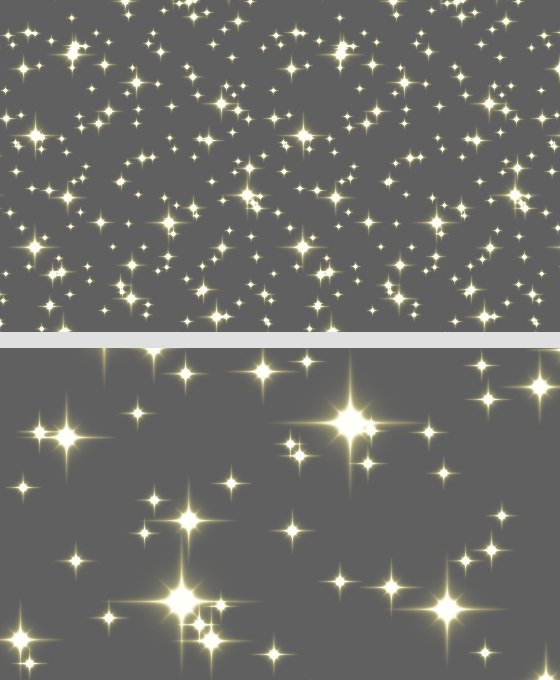
Top: the whole. Bottom: its middle third, enlarged.
This pattern is drawn by a Shadertoy shader. Its source:

```glsl
// Pale gold sparkles scattered on flat grey, in a tile that repeats across the canvas.
// Three jittered grids hold large, medium and small stars; each star adds up tapered
// rays, a round core and a soft halo, and the total light is mapped to colour.

const float TILE_WIDTH = 0.807;   // in canvas heights

// Integer hash (PCG), three values in 0..1
vec3 hash3(ivec3 cell) {
    uvec3 v = uvec3(cell + 64) * 1664525u + 1013904223u;
    v.x += v.y * v.z; v.y += v.z * v.x; v.z += v.x * v.y;
    v ^= v >> 16u;
    v.x += v.y * v.z; v.y += v.z * v.x; v.z += v.x * v.y;
    return vec3(v >> 8u) / 16777216.0;
}

// Two-sided spike along x that narrows and fades towards its tips
float ray(vec2 p, float reach, float width, float blur) {
    float taper = max(1.0 - abs(p.x) / reach, 0.0);
    return taper * exp(-abs(p.y) / (width * taper + blur));
}

// Light of a star with unit arm length
float star(vec2 p, float blur) {
    vec2 diagonal = vec2(p.x + p.y, p.y - p.x) * 0.7071;
    float d2 = dot(p, p);
    float arms = ray(p, 1.0, 0.045, blur) + ray(p.yx, 0.93, 0.045, blur);
    float shortRays = ray(diagonal, 0.42, 0.04, blur) + ray(diagonal.yx, 0.42, 0.04, blur);
    float core = exp(-d2 * 80.0);
    float halo = exp(-d2 * 13.0) * smoothstep(1.0, 0.4, d2);
    return 1.1 * arms + 0.6 * shortRays + core + 0.5 * halo;
}

// One grid of stars, wrapped across the tile width
float starLayer(vec2 uv, int layer) {
    float columns = floor(3.0 * pow(1.8, float(layer)) + 0.5);
    float cellSize = TILE_WIDTH / columns;
    vec2 grid = uv / cellSize;
    vec2 home = floor(grid);
    float light = 0.0;

    for (int y = -1; y <= 1; y++)
    for (int x = -1; x <= 1; x++) {
        vec2 cell = home + vec2(x, y);
        vec3 rnd = hash3(ivec3(mod(cell.x + 0.5, columns), cell.y, layer * 7));
        if (rnd.z < 0.1) continue;   // some cells stay empty
        float radius = mix(0.2, 0.33, rnd.z);
        float blur = 0.5 / (iResolution.y * cellSize * radius);
        light += star((grid - cell - rnd.xy) / radius, blur);
    }
    return light;
}

void mainImage(out vec4 fragColor, in vec2 fragCoord) {
    vec2 uv = fragCoord / iResolution.y;

    float light = 0.0;
    for (int layer = 0; layer < 3; layer++) light += starLayer(uv, layer);

    // Grey ground, through gold glow, to near-white centres
    vec3 color = mix(vec3(0.376), vec3(0.92, 0.88, 0.54), min(light, 1.0));
    color = mix(color, vec3(1.0, 1.0, 0.98), smoothstep(0.45, 1.15, light));
    fragColor = vec4(color, 1.0);
}
```
